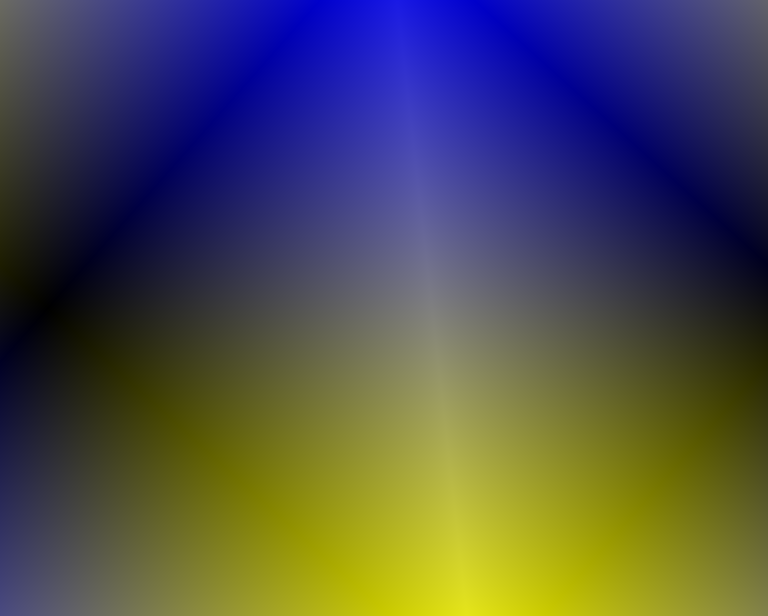
Reproduce this background procedurally as a WebGL 2 fragment shader.

```glsl
#version 300 es
precision highp float;
// Folded gradient: blue at the top fades to yellow at the bottom along a tilted
// bright ridge. Each tint falls off with distance from the ridge and is mirrored
// at zero, which leaves dark diagonal creases crossing in black.
uniform vec2 u_resolution;
out vec4 outColor;

// Absolute value with its crease rounded over a small width.
float softAbs(float x, float width) {
    return sqrt(x * x + width * width);
}

void main() {
    vec2 uv = gl_FragCoord.xy / u_resolution;
    float soft = 0.5 / u_resolution.x;

    // Sideways distance from the leaning ridge
    float ridgeX = mix(0.608, 0.517, uv.y);
    float away = softAbs(uv.x - ridgeX, soft);

    // Tint strengths, falling away from the ridge and folding at zero
    float yellow = softAbs(mix(0.9, 0.1, uv.y) - away, soft);
    float blue = softAbs(mix(0.1, 0.9, uv.y) - away, soft);

    outColor = vec4(yellow, yellow, blue, 1.0);
}
```
